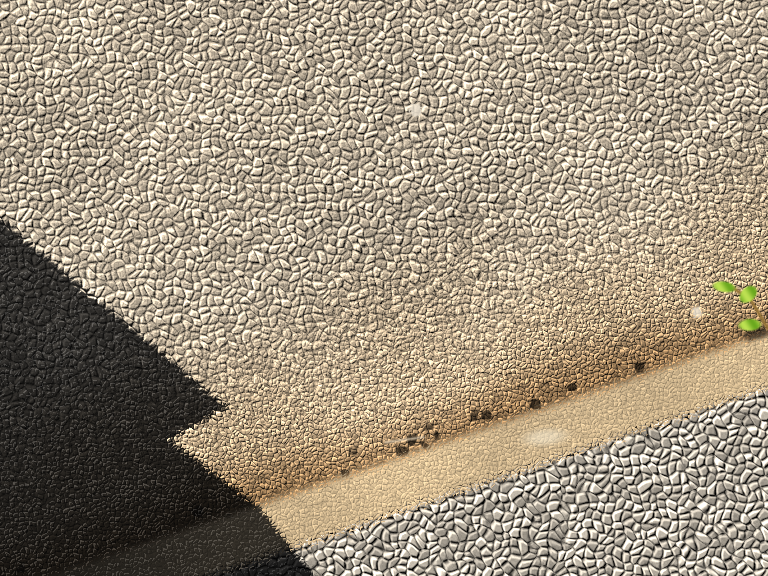
Give the GLSL for this texture, as a WebGL 1 fragment shader.

```glsl
precision highp float;
// Sunlit pebbled paving crossed by a sandy kerb, with a notched shadow at left.
// Cellular noise gives the stones; comparing heights toward the sun shades them.
// Half-planes place the kerb and shadow; small distance shapes add the sprout.
uniform vec2 u_resolution;

vec2 hash2(vec2 c) {
  return fract(sin(vec2(dot(c, vec2(127.1, 311.7)), dot(c, vec2(269.5, 183.3)))) * 43758.5);
}

// x: gap between the two nearest stones, y: random stone value
vec2 pebbles(vec2 q) {
  vec2 cell = floor(q), f = fract(q);
  float nearest = 9.0, second = 9.0, id = 0.0;
  for (int j = -1; j <= 1; j++) {
    for (int i = -1; i <= 1; i++) {
      vec2 o = vec2(float(i), float(j));
      vec2 h = hash2(cell + o);
      float d = length(o + 0.1 + 0.8 * h - f);
      second = min(second, max(d, nearest));
      if (d < nearest) id = fract(h.x * 7.3 + h.y * 3.1);
      nearest = min(nearest, d);
    }
  }
  return vec2(second - nearest, id);
}

float stoneHeight(vec2 stone) {
  return smoothstep(0.0, 0.42, stone.x) * (0.45 + 0.55 * stone.y);
}

// Brightness of a stone bed lit from the upper left
float stoneBed(vec2 q) {
  q += 0.22 * sin(q.yx * 1.7 + 2.0 * sin(q * 0.43));
  vec2 stone = pebbles(q);
  float slope = stoneHeight(stone) - stoneHeight(pebbles(q + vec2(-0.2, 0.27)));
  float gap = 1.0 - smoothstep(0.0, 0.2, stone.x);
  return 0.58 + 0.2 * stone.y + 0.52 * slope - 0.2 * gap;
}

float segment(vec2 p, vec2 a, vec2 b) {
  vec2 ab = b - a;
  return length(p - a - ab * clamp(dot(p - a, ab) / dot(ab, ab), 0.0, 1.0));
}

// Approximate distance to an ellipse with half-lengths size, turned by angle
float leaf(vec2 p, vec2 size, float angle) {
  float c = cos(angle), s = sin(angle);
  return (length(vec2(c * p.x + s * p.y, c * p.y - s * p.x) / size) - 1.0) * size.y;
}

float cover(float d, float soft) {
  return 1.0 - smoothstep(-soft, soft, d);
}

void main() {
  vec2 p = gl_FragCoord.xy / u_resolution.y;
  float px = 1.0 / u_resolution.y;
  float fine = stoneBed(p * 125.0 + 31.0);
  float grain = hash2(floor(p * 380.0)).x - 0.5;
  float dust = 0.5 + 0.25 * sin(p.x * 9.0 + 2.0 * sin(p.y * 7.0))
             + 0.25 * sin(p.y * 13.0 - p.x * 5.0 + 2.0 * sin(p.x * 11.0));
  float rise = p.y - 0.338 * p.x;

  // Upper paving turns finer and browner toward the kerb
  float silt = 1.0 - smoothstep(0.02, 0.38, rise + 0.08 * (dust - 0.5));
  float bed = mix(stoneBed(p * 66.0), fine, 0.2 + 0.55 * silt);
  vec3 tint = mix(vec3(1.07, 0.99, 0.87), vec3(1.13, 0.98, 0.78), silt);
  vec3 col = (bed + 0.07 * (dust - 0.4) + 0.08 * grain) * tint;
  float foot = 1.0 - smoothstep(-0.03, 0.09, rise + 0.03 * (dust - 0.5));
  col *= mix(vec3(1.0), vec3(0.78, 0.71, 0.62), foot);

  // Dark crumbs gathered along the foot of the kerb
  vec2 crumb = pebbles(p * 48.0 + 9.0);
  float crumbs = step(0.86, crumb.y) * smoothstep(0.15, 0.4, crumb.x);
  col *= 1.0 - 0.65 * crumbs * cover(abs(rise + 0.01) - 0.02, 0.02);

  // Lower paving, then the sandy kerb band over its ragged border
  vec3 lower = (stoneBed(p * 62.0 + 77.0) - 0.02 + 0.06 * grain) * vec3(1.04, 0.99, 0.91);
  float ragged = 0.02 * (fine - 0.6);
  col = mix(col, lower, cover(rise + 0.122 + ragged, 0.006));
  float band = cover(abs(rise + 0.075 + ragged) - 0.046, 0.007);
  vec3 kerb = vec3(0.84, 0.74, 0.58) * (0.78 + 0.34 * fine + 0.14 * grain) * (0.93 + 0.12 * dust);
  float stain = leaf(p - vec2(0.946, 0.241), vec2(0.034, 0.013), 0.1);
  kerb = mix(kerb, vec3(0.95, 0.9, 0.79), 0.7 * cover(stain, 0.008));
  col = mix(col, kerb, 0.94 * band);

  // Pale chips and dry twigs
  float chip = min(length(p - vec2(1.21, 0.458)) - 0.009, length(p - vec2(0.722, 0.809)) - 0.011);
  col = mix(col, vec3(0.93, 0.89, 0.82), 0.85 * cover(chip + 0.3 * ragged, 0.003));
  float twig = min(segment(p, vec2(0.889, 0.535), vec2(0.918, 0.483)),
                   segment(p, vec2(0.67, 0.232), vec2(0.735, 0.241)));
  col = mix(col, vec3(0.9, 0.83, 0.72), 0.8 * cover(twig - 0.0018, 0.0015 + px));

  // Shadow: an upper wedge cut by a notch, joined to a lower wedge
  float wedge = max(p.y - 0.622 + 0.83 * p.x, 0.236 + 0.588 * (p.x - 0.299) - p.y);
  float lowWedge = p.y - 0.236 + 0.758 * (p.x - 0.299) + 0.5 * max(p.x - 0.448, 0.0);
  float shade = cover(min(wedge, lowWedge) + 0.022 * (bed - 0.6), 0.008);
  float depth = mix(0.14, 0.24, smoothstep(0.0, 0.55, p.y)) + 0.09 * band * smoothstep(0.1, 0.42, p.x);
  vec3 dim = col * depth * vec3(0.97, 1.0, 1.06) + 0.015 + 0.12 * smoothstep(0.8, 1.05, fine);
  col = mix(col, dim, shade);

  // Sprout: soft ground shadow, stem and three leaves
  vec2 s = p - vec2(1.3, 0.465);
  col *= 1.0 - 0.5 * cover(leaf(s - vec2(0.012, -0.044), vec2(0.024, 0.01), 0.1), 0.005);
  float stem = min(segment(s, vec2(-0.03, 0.036), vec2(0.005, 0.015)),
                   segment(s, vec2(0.0, 0.02), vec2(0.033, -0.035)));
  col = mix(col, vec3(0.58, 0.45, 0.22), cover(stem - 0.0025, 0.001 + px));
  float leaves = min(leaf(s - vec2(-0.043, 0.037), vec2(0.019, 0.009), -0.15),
                     leaf(s - vec2(-0.001, 0.024), vec2(0.017, 0.012), 0.75));
  leaves = min(leaves, leaf(s - vec2(0.002, -0.029), vec2(0.019, 0.01), 0.05));
  vec3 green = mix(vec3(0.42, 0.66, 0.12), vec3(0.74, 0.88, 0.32), 0.5 + 0.5 * sin(s.x * 170.0 + s.y * 110.0));
  gl_FragColor = vec4(clamp(mix(col, green, cover(leaves, 0.001 + px)), 0.0, 1.0), 1.0);
}
```
